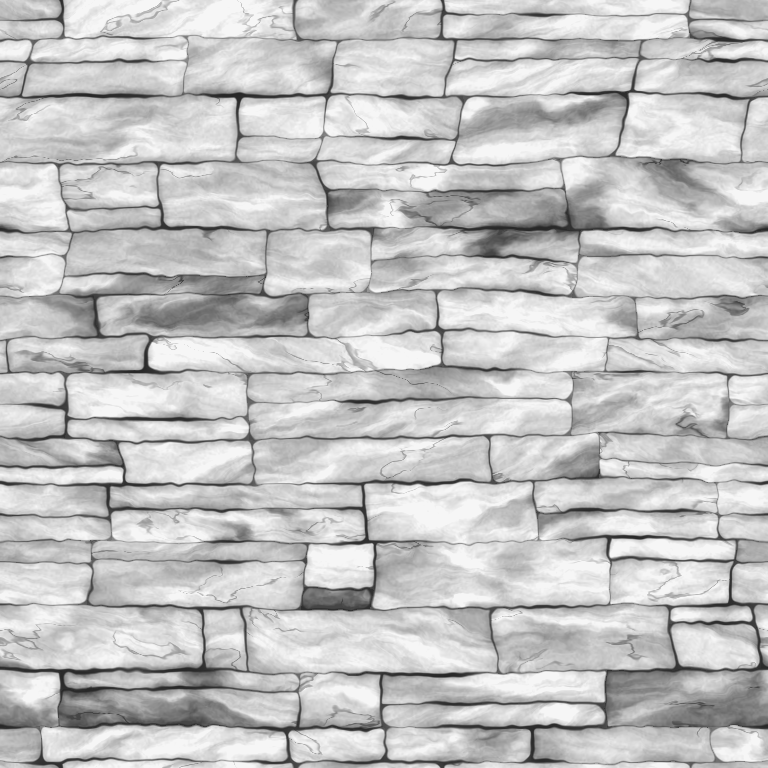
Reproduce this texture procedurally as a three.js fragment shader.

```glsl
// Pale stacked-stone wall: uneven courses of rough, split-face ledge stones.
// Jittered rows hold jittered stones, some split into two thin slabs; each
// stone gets its own streaked, cracked face. Everything wraps, so it tiles.
varying vec2 vUv;

const float ROWS = 14.0;
const float FACE_PERIOD = 256.0;
const vec3 PALE = vec3(0.965);
const vec3 SHADE = vec3(0.27);
const vec3 GAP = vec3(0.15);

float hash(vec2 p) {
  vec3 q = fract(p.xyx * 0.1031);
  q += dot(q, q.yzx + 33.33);
  return fract((q.x + q.y) * q.z);
}

// Value noise that wraps after "period" lattice cells
float noise(vec2 p, float period) {
  vec2 i = floor(p);
  vec2 f = fract(p);
  f = f * f * (3.0 - 2.0 * f);
  vec2 a = mod(i, period);
  vec2 b = mod(i + 1.0, period);
  return mix(mix(hash(a), hash(vec2(b.x, a.y)), f.x),
             mix(hash(vec2(a.x, b.y)), hash(b), f.x), f.y);
}

float fbm(vec2 p, float period) {
  float sum = 0.0;
  float amp = 0.52;
  for (int i = 0; i < 5; i++) {
    sum += amp * noise(p, period);
    p = p * 2.0 + 17.0;
    period *= 2.0;
    amp *= 0.5;
  }
  return sum;
}

float edgeAt(float i, float count, float seed, float jitter) {
  return (i + jitter * (hash(vec2(mod(i, count), seed)) - 0.5)) / count;
}

// Jittered division of a line: lower edge, upper edge, wrapped index
vec3 divide(float x, float count, float seed, float jitter) {
  float i = floor(x * count);
  if (x < edgeAt(i, count, seed, jitter)) i -= 1.0;
  else if (x >= edgeAt(i + 1.0, count, seed, jitter)) i += 1.0;
  return vec3(edgeAt(i, count, seed, jitter),
              edgeAt(i + 1.0, count, seed, jitter), mod(i, count));
}

float roundBox(vec2 p, vec2 size, float radius) {
  vec2 q = abs(p) - size + radius;
  return length(max(q, 0.0)) + min(max(q.x, q.y), 0.0) - radius;
}

// Uneven outlines, from slow sag to small chips
vec2 roughen(vec2 p) {
  vec2 sag = vec2(noise(p * 5.0, 5.0), noise(p * 5.0 + 2.0, 5.0)) - 0.5;
  vec2 bump = vec2(noise(p * 28.0, 28.0), noise(p * 28.0 + 9.0, 28.0)) - 0.5;
  vec2 chip = vec2(noise(p * 90.0, 90.0), noise(p * 90.0 + 31.0, 90.0)) - 0.5;
  return p + sag * vec2(0.02, 0.014) + bump * vec2(0.009, 0.005) + chip * 0.0035;
}

// Brightness of a split face: stains, relief, cracks and grain
float stoneFace(vec2 p, vec2 id) {
  float age = hash(id + 5.3);
  float tilt = hash(id + 8.1) - 0.5;
  vec2 s = vec2(p.x, p.y + p.x * tilt * 0.6) * vec2(11.0, 27.0);
  s += 20.0 + 90.0 * vec2(hash(id + 1.7), hash(id + 2.9));
  s += 1.6 * (vec2(fbm(s * 0.8, FACE_PERIOD), fbm(s * 0.8 + 40.0, FACE_PERIOD)) - 0.5);
  float broad = fbm(s, FACE_PERIOD);
  float relief = broad - fbm(s + vec2(-0.12, 0.22), FACE_PERIOD);
  float stain = smoothstep(0.44, 0.78, broad) * mix(0.15, 0.85, age * age);
  float ridge = abs(fbm(s * 0.7 + 61.0, FACE_PERIOD) - 0.5);
  float crackMask = smoothstep(0.5, 0.7, noise(s * 0.9 + 13.0, FACE_PERIOD));
  float crack = (1.0 - smoothstep(0.0, 0.022, ridge)) * crackMask;
  float streak = noise(s * vec2(2.0, 9.0), FACE_PERIOD) - 0.5;
  float grain = noise(p * 330.0 + 500.0, 1024.0) - 0.5;
  return 0.96 - 0.13 * hash(id + 3.3) - 0.65 * stain - 0.24 * crack
       + 0.75 * relief + 0.07 * streak + 0.05 * grain;
}

void main() {
  vec2 p = roughen(vUv);

  // Course, then stone within it, with joints leaning a little
  vec3 row = divide(p.y, ROWS, 3.0, 0.8);
  float lean = (hash(vec2(row.z, 21.0)) - 0.5) * 0.35;
  float count = 4.0 + floor(2.6 * hash(vec2(row.z, 11.0)));
  float x = p.x + hash(vec2(row.z, 47.0)) + lean * (p.y - row.x);
  vec3 stone = divide(x, count, 60.0 + row.z, 0.8);
  vec2 id = vec2(stone.z + 7.0 * row.z, row.z + 1.0);

  // Some taller stones break into two slabs
  vec2 span = row.xy;
  if (hash(id + 13.7) > 0.6 && span.y - span.x > 0.055) {
    float ledge = mix(span.x, span.y, mix(0.28, 0.72, hash(id + 4.9)));
    if (p.y > ledge) { span.x = ledge; id += 130.0; }
    else span.y = ledge;
  }

  vec2 local = vec2(x, p.y) - 0.5 * vec2(stone.x + stone.y, span.x + span.y);
  vec2 size = 0.5 * vec2(stone.y - stone.x, span.y - span.x);
  float d = roundBox(local, size, min(mix(0.003, 0.014, hash(id + 6.6)), size.y));

  // Face, soft edge shadow, then a gap that opens and closes
  float wear = noise(vUv * 17.0, 17.0);
  float light = stoneFace(local, id);
  light -= 0.2 * smoothstep(-0.012, 0.0, d) * wear;
  vec3 color = mix(SHADE, PALE, clamp((light - 0.27) / 0.695, 0.0, 1.0));
  float width = mix(0.0002, 0.0026, wear * wear);
  float gap = smoothstep(-width - 0.0016, -width + 0.0012, d);
  color = mix(color, GAP, gap * mix(0.45, 1.0, wear));
  gl_FragColor = vec4(color, 1.0);
}
```
